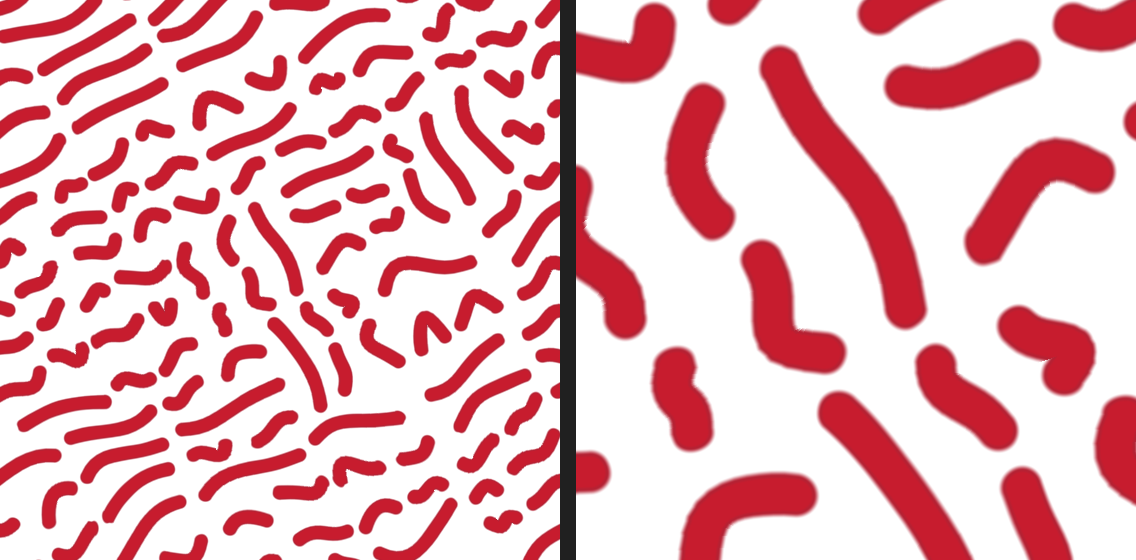
Left, the full canvas; right, a detail of the centre.
Reproduce this pattern procedurally as a Shadertoy shader.

```glsl
// Scattered red brush squiggles with round ends on white.
// A tilted lattice of blocks is split into strips, each holding one or two wavy
// strokes; a gradient-noise warp bends the lattice while stroke width stays even.

const vec3 PAPER = vec3(1.0);
const vec3 RED = vec3(0.78, 0.11, 0.18);
const vec3 RIM = vec3(0.71, 0.13, 0.20);

const float BLOCK = 0.21;      // side of a lattice block
const float RADIUS = 0.0123;   // half of the stroke width
const float MARGIN = 0.0185;   // spine to strip border
const float TILT = 0.5;        // lattice angle in radians
const int SEGMENTS = 12;

vec3 hash(vec2 p) {
    vec3 q = fract(p.xyx * vec3(0.1031, 0.1030, 0.0973));
    q += dot(q, q.yxz + 33.33);
    return fract((q.xxy + q.yzz) * q.zyx);
}

float cornerSlope(vec2 cell, vec2 offset) {
    float angle = 6.2832 * hash(cell).x;
    return dot(vec2(cos(angle), sin(angle)), offset);
}

float gradientNoise(vec2 p) {
    vec2 i = floor(p), f = p - i;
    vec2 w = f * f * f * (f * (f * 6.0 - 15.0) + 10.0);
    vec2 e = vec2(1.0, 0.0);
    float low = mix(cornerSlope(i, f), cornerSlope(i + e, f - e), w.x);
    float high = mix(cornerSlope(i + e.yx, f - e.yx), cornerSlope(i + 1.0, f - 1.0), w.x);
    return mix(low, high, w.y);
}

// Canvas position to warped lattice position
vec2 toLattice(vec2 p, float angle, float bend) {
    vec2 drift = vec2(gradientNoise(p * 4.5 + 11.0), gradientNoise(p * 4.5 + 57.0));
    float c = cos(angle), s = sin(angle);
    return mat2(c, -s, s, c) * (p + bend * drift) + 3.0;
}

// Vector from the nearest point of a segment to p
vec2 fromSegment(vec2 p, vec2 a, vec2 b) {
    vec2 ab = b - a;
    return p - a - ab * clamp(dot(p - a, ab) / dot(ab, ab), 0.0, 1.0);
}

// Spine at t in -1..1: blend of an arc, an S wave and a slant, inside -1..1
vec2 spine(float t, vec3 blend, vec2 reach) {
    vec3 shapes = vec3(1.0 - 2.0 * t * t, sin(2.9 * t), t);
    return reach * vec2(t, dot(blend, shapes));
}

// Vector from the nearest spine point to p, for a stroke filling the given room
vec2 fromStroke(vec2 p, vec2 room, vec2 seed) {
    vec3 blend = hash(seed) * 2.0 - 1.0;
    blend /= dot(abs(blend), vec3(1.0)) + 0.001;
    vec3 size = hash(seed + 71.3);
    vec2 reach = room * mix(vec2(0.84, 0.8), vec2(1.0), size.xy);
    p.x -= (room.x - reach.x) * (2.0 * size.z - 1.0);

    vec2 nearest = vec2(1.0);
    vec2 a = spine(-1.0, blend, reach);
    for (int i = 1; i <= SEGMENTS; i++) {
        vec2 b = spine(2.0 * float(i) / float(SEGMENTS) - 1.0, blend, reach);
        vec2 v = fromSegment(p, a, b);
        if (dot(v, v) < dot(nearest, nearest)) nearest = v;
        a = b;
    }
    return nearest;
}

// Finds the strip part around q and measures its stroke
vec2 fromScatter(vec2 q, float block, float margin) {
    // Rows of blocks slide by random amounts
    q.x += block * hash(vec2(floor(q.y / block), 7.0)).x;
    vec2 id = floor(q / block);
    vec2 u = q - id * block;
    vec3 pick = hash(id + 5.0);
    bool turned = pick.x < 0.28;
    if (turned) u = u.yx;

    // Two or three strips, some of them cut in two
    float strips = pick.y < 0.3 ? 2.0 : 3.0;
    float height = block / strips;
    float strip = floor(u.y / height);
    vec3 split = hash(id * 3.0 + vec2(17.0 * strip, 41.0));
    float cut = block * (split.x < 0.55 ? mix(0.36, 0.64, split.y) : 1.0);
    bool second = u.x > cut;
    float left = second ? cut : 0.0;
    float right = second ? block : cut;

    vec2 centre = 0.5 * vec2(left + right, (2.0 * strip + 1.0) * height);
    vec2 room = 0.5 * vec2(right - left, height) - margin;
    vec2 seed = id + 31.7 * vec2(strip, second ? 2.0 : 1.0);
    vec2 v = fromStroke(u - centre, room, seed);
    return turned ? v.yx : v;
}

void mainImage(out vec4 fragColor, in vec2 fragCoord) {
    vec2 p = fragCoord / iResolution.y;
    float bend = 0.05, stepSize = 0.001;

    // Lattice position and its change along both canvas axes
    vec2 q = toLattice(p, TILT, bend);
    vec2 alongX = (toLattice(p + vec2(stepSize, 0.0), TILT, bend) - q) / stepSize;
    vec2 alongY = (toLattice(p + vec2(0.0, stepSize), TILT, bend) - q) / stepSize;

    // Lattice distance turned back into canvas distance
    vec2 v = fromScatter(q, BLOCK, MARGIN);
    vec2 slope = vec2(dot(alongX, v), dot(alongY, v));
    float reach = dot(v, v) / max(length(slope), 1e-6);
    float d = reach - RADIUS * (1.0 + 0.08 * gradientNoise(p * 25.0));

    // Slightly darker rim, then a soft edge
    float soft = max(0.0019, 0.8 / iResolution.y);
    vec3 ink = mix(RED, RIM, smoothstep(-0.0038, -0.0018, d));
    fragColor = vec4(mix(ink, PAPER, smoothstep(-soft, soft, d)), 1.0);
}
```
